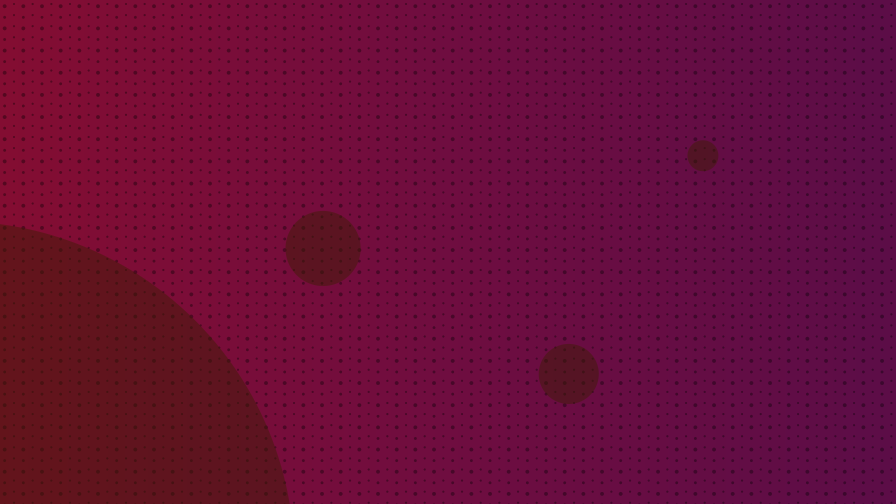
Reproduce this background procedurally as a WebGL 2 fragment shader.

```glsl
#version 300 es
precision highp float;
// A crimson to violet horizontal gradient, covered by a fine lattice of
// dark dots in several sizes, with four translucent brown discs on top.
// All lengths are fractions of the canvas height.

uniform vec2 u_resolution;
out vec4 fragColor;

const vec3 CRIMSON = vec3(0.515, 0.05, 0.195);
const vec3 PLUM    = vec3(0.435, 0.05, 0.25);
const vec3 VIOLET  = vec3(0.36, 0.05, 0.28);
const vec3 BROWN   = vec3(0.235, 0.117, 0.0);

const vec2 TILE = vec2(0.03704, 0.04398);
const vec2 LATTICE_ORIGIN = vec2(0.713, 0.6358);
const float DOT_SHADE = 0.36;
const float DISC_OPACITY = 0.45;

// Disc centres in xy, radii in z.
const vec3 DISCS[4] = vec3[4](
    vec3(-0.088, -0.111, 0.672),
    vec3(0.641, 0.507, 0.0745),
    vec3(1.1285, 0.258, 0.0596),
    vec3(1.3947, 0.691, 0.0307));

// Antialiased coverage of a disc around the origin.
float discCoverage(vec2 p, float radius, float pixel) {
    return clamp(0.5 + (radius - length(p)) / pixel, 0.0, 1.0);
}

// Gradient through three colours, with the middle one at t = 0.5.
vec3 threeStops(vec3 a, vec3 b, vec3 c, float t) {
    return t < 0.5 ? mix(a, b, 2.0 * t) : mix(b, c, 2.0 * t - 1.0);
}

// One dot per tile, placed at an offset given in tile units.
float dotLattice(vec2 p, vec2 offset, float radius, float pixel) {
    vec2 cell = fract(p / TILE - offset + 0.5) - 0.5;
    return discCoverage(cell * TILE, radius, pixel);
}

// Two staggered columns of large, medium and small dots.
float dotPattern(vec2 p, float pixel) {
    float coverage = 0.0;
    for (int i = 0; i < 4; i++) {
        float column = float(i % 2);
        float row = float(i / 2);
        vec2 offset = vec2(0.5 * column, 0.5 * row + 0.1 * column);
        float radius = mix(0.0038 - 0.001 * row, 0.0021, column);
        coverage = max(coverage, dotLattice(p, offset, radius, pixel));
    }
    return coverage;
}

void main() {
    float pixel = 1.0 / u_resolution.y;
    vec2 p = gl_FragCoord.xy * pixel;
    float across = gl_FragCoord.x / u_resolution.x;

    // Background and dots
    vec3 color = threeStops(CRIMSON, PLUM, VIOLET, across);
    color *= 1.0 - DOT_SHADE * dotPattern(p - LATTICE_ORIGIN, pixel);

    // Translucent discs
    for (int i = 0; i < 4; i++) {
        float coverage = discCoverage(p - DISCS[i].xy, DISCS[i].z, pixel);
        color = mix(color, BROWN, DISC_OPACITY * coverage);
    }

    fragColor = vec4(color, 1.0);
}
```
